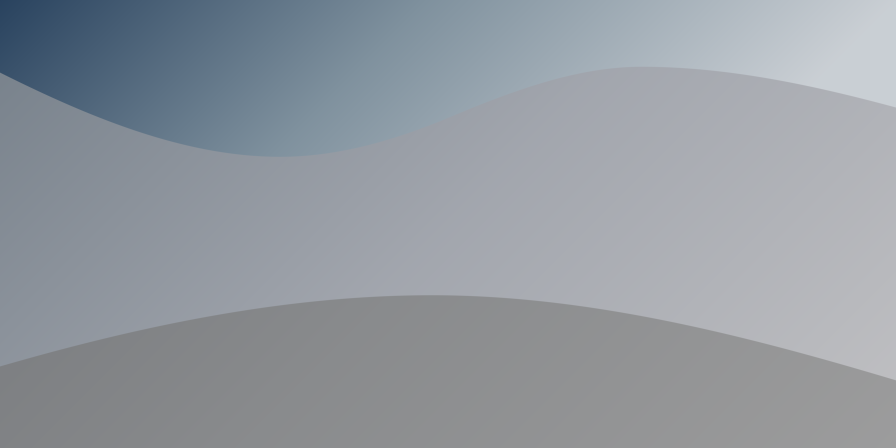
Reproduce this background procedurally as a WebGL 2 fragment shader.

```glsl
#version 300 es
precision highp float;
// Two smooth grey hills roll beneath a sky that fades from deep blue to silver.
// Each crest is a chain of cubic Hermite spans, and every layer is coloured by
// one shared diagonal coordinate running from the top left to the bottom right.

uniform vec2 u_resolution;
out vec4 fragColor;

const float ASPECT = 2.0;

// Crest knots hold position x, height y and slope z.
float hermiteSpan(float x, vec3 a, vec3 b) {
    float width = b.x - a.x;
    float t = clamp((x - a.x) / width, 0.0, 1.0);
    float s = 1.0 - t;
    float ease = t * t * (3.0 - 2.0 * t);
    return mix(a.y, b.y, ease) + width * t * s * (a.z * s - b.z * t);
}

float farCrest(float x) {
    vec3 leftEdge = vec3(0.0, 0.838, -0.50);
    vec3 valley = vec3(0.625, 0.650, 0.0);
    vec3 rise = vec3(1.003, 0.738, 0.42);
    vec3 peak = vec3(1.432, 0.851, 0.0);
    vec3 rightEdge = vec3(ASPECT, 0.760, -0.27);
    if (x < valley.x) return hermiteSpan(x, leftEdge, valley);
    if (x < rise.x) return hermiteSpan(x, valley, rise);
    if (x < peak.x) return hermiteSpan(x, rise, peak);
    return hermiteSpan(x, peak, rightEdge);
}

float nearCrest(float x) {
    vec3 leftEdge = vec3(0.0, 0.182, 0.29);
    vec3 peak = vec3(0.964, 0.341, 0.0);
    vec3 rightEdge = vec3(ASPECT, 0.151, -0.30);
    return x < peak.x ? hermiteSpan(x, leftEdge, peak)
                      : hermiteSpan(x, peak, rightEdge);
}

// Three-colour ramp with its middle colour at the given stop.
vec3 ramp(float t, float stop, vec3 start, vec3 middle, vec3 end) {
    vec3 lower = mix(start, middle, clamp(t / stop, 0.0, 1.0));
    return mix(lower, end, clamp((t - stop) / (1.0 - stop), 0.0, 1.0));
}

// Coverage below a crest, softened over about one pixel.
float coverBelow(float y, float crest, float pixel) {
    return smoothstep(-0.75 * pixel, 0.75 * pixel, crest - y);
}

void main() {
    vec2 uv = gl_FragCoord.xy / u_resolution;
    vec2 p = uv * vec2(ASPECT, 1.0);
    float pixel = 1.0 / u_resolution.y;
    float diagonal = (p.x + 1.0 - p.y) / (ASPECT + 1.0);

    // Sky
    vec3 color = ramp(diagonal / 0.667, 0.48, vec3(0.16, 0.26, 0.37),
                      vec3(0.50, 0.57, 0.62), vec3(0.79, 0.81, 0.83));

    // Far hill
    vec3 farHill = ramp(diagonal, 0.5, vec3(0.455, 0.495, 0.535),
                        vec3(0.635, 0.650, 0.680), vec3(0.755, 0.755, 0.765));
    color = mix(color, farHill, coverBelow(p.y, farCrest(p.x), pixel));

    // Near hill
    vec3 nearHill = ramp(diagonal, 0.5, vec3(0.440, 0.450, 0.465),
                         vec3(0.535, 0.542, 0.550), vec3(0.612, 0.612, 0.614));
    color = mix(color, nearHill, coverBelow(p.y, nearCrest(p.x), pixel));

    fragColor = vec4(color, 1.0);
}
```
